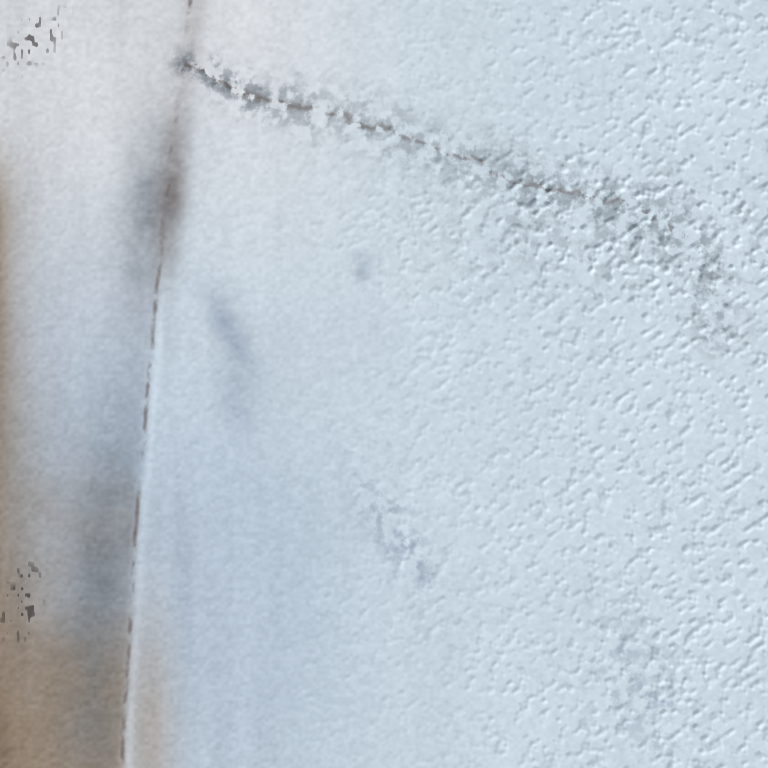
A WebGL 2 fragment shader for this texture:

```glsl
#version 300 es
precision highp float;
// Weathered pale blue plaster wall with a stained vertical seam and a sloping crack.
uniform vec2 u_resolution;
out vec4 fragColor;

const vec3 PALE_BLUE = vec3(0.785, 0.842, 0.882);
const vec3 CHALK = vec3(0.835, 0.850, 0.870);
const vec3 SHADE_BLUE = vec3(0.675, 0.735, 0.805);
const vec3 SLATE = vec3(0.43, 0.46, 0.49);
const vec3 RUST = vec3(0.52, 0.45, 0.38);
const vec3 UMBER = vec3(0.40, 0.36, 0.35);
const vec3 SOOT = vec3(0.24, 0.22, 0.22);
const float PIT_SCALE = 105.0;
const float PIT_RELIEF = 0.20;
const float GRAIN = 0.034;
const int CRACK_POINTS = 8;
const vec2 CRACK[CRACK_POINTS] = vec2[](
    vec2(0.245, 0.918), vec2(0.335, 0.873), vec2(0.443, 0.850), vec2(0.573, 0.805),
    vec2(0.690, 0.759), vec2(0.833, 0.733), vec2(0.911, 0.674), vec2(0.938, 0.570));

float hash(vec2 p) {
    vec3 q = fract(p.xyx * 0.1031);
    q += dot(q, q.yzx + 33.33);
    return fract((q.x + q.y) * q.z);
}

float noise(vec2 p) {
    vec2 i = floor(p), f = fract(p);
    f = f * f * (3.0 - 2.0 * f);
    return mix(mix(hash(i), hash(i + vec2(1, 0)), f.x),
               mix(hash(i + vec2(0, 1)), hash(i + vec2(1, 1)), f.x), f.y);
}

float fbm(vec2 p) {
    float sum = 0.0, amp = 0.533;
    for (int i = 0; i < 4; i++) {
        sum += amp * noise(p);
        p = mat2(1.6, 1.2, -1.2, 1.6) * p + 17.3;
        amp *= 0.5;
    }
    return sum;
}

// Soft elliptical patch; lean shifts x as y rises.
float blob(vec2 p, vec2 centre, vec2 radius, float lean) {
    vec2 d = p - centre;
    d.x -= lean * d.y;
    d /= radius;
    return exp(-dot(d, d));
}

// x: distance to the crack, y: position along it from 0 to 1.
vec2 crackField(vec2 p) {
    vec2 best = vec2(9.0, 0.0);
    for (int i = 0; i < CRACK_POINTS - 1; i++) {
        vec2 a = CRACK[i], ab = CRACK[i + 1] - a;
        float t = clamp(dot(p - a, ab) / dot(ab, ab), 0.0, 1.0);
        float d = length(p - a - ab * t);
        if (d < best.x) best = vec2(d, (float(i) + t) / float(CRACK_POINTS - 1));
    }
    return best;
}

// Pits stretched along a falling diagonal.
float pits(vec2 p) {
    vec2 q = mat2(0.82, -0.57, 0.57, 0.82) * p * PIT_SCALE;
    return smoothstep(0.48, 0.90, noise(q * vec2(0.8, 1.5)) * 0.65 + noise(q * 1.9) * 0.35);
}

void main() {
    vec2 p = gl_FragCoord.xy / u_resolution;
    float cloud = fbm(p * 9.0), fine = fbm(p * 42.0), speck = fbm(p * 95.0);
    float streak = fbm(p * vec2(38.0, 4.0));
    float seamX = 0.159 + 0.045 * p.y * (1.0 + p.y) + 0.005 * (fbm(vec2(p.y * 30.0, 3.0)) - 0.5);
    float s = p.x - seamX;
    float leftSide = 1.0 - smoothstep(-0.010, 0.010, s), rightSide = 1.0 - leftSide;

    // Broad wall tones
    vec3 col = mix(PALE_BLUE, CHALK, blob(p, vec2(0.30, 0.98), vec2(0.20, 0.34), 0.0));
    col = mix(col, SHADE_BLUE, 0.85 * blob(p, vec2(0.22, 0.20), vec2(0.25, 0.36), 0.0));
    vec3 leftTone = mix(SHADE_BLUE, CHALK * 0.98, smoothstep(0.35, 0.88, p.y));
    leftTone = mix(leftTone, RUST * 1.1, 0.8 * smoothstep(0.42, 0.05, p.y + 0.25 * (cloud - 0.5)));
    col = mix(col, leftTone, leftSide);
    float edgeRust = exp(-p.x / mix(0.085, 0.022, smoothstep(0.1, 0.7, p.y)));
    col = mix(col, RUST, 0.75 * edgeRust * smoothstep(0.86, 0.70, p.y));
    col += (streak - 0.5) * 0.07 * smoothstep(0.65, 0.15, p.x) + (cloud - 0.5) * 0.035;

    // Mottled stains around the seam
    float mottle = 0.25 + 0.7 * cloud + 0.8 * fine;
    float upper = blob(p, vec2(0.192, 0.72), vec2(0.034, 0.12), 0.10);
    float lower = blob(p, vec2(0.140, 0.30), vec2(0.045, 0.16), 0.10)
                + 0.6 * blob(p, vec2(0.125, 0.08), vec2(0.045, 0.12), 0.0);
    col = mix(col, SLATE, clamp((0.5 * upper + 0.58 * lower * leftSide) * mottle, 0.0, 0.9));
    float run = exp(-pow((s - 0.006) / 0.018, 2.0)) * smoothstep(0.56, 0.72, p.y);
    col = mix(col, UMBER, run * mottle * (0.2 + 0.3 * smoothstep(0.18, 0.0, abs(p.y - 0.73))));
    col = mix(col, RUST * 1.25, 0.45 * blob(p, vec2(0.195, 0.04), vec2(0.032, 0.15), 0.0) * rightSide);

    // Smears on the main face
    float smear = blob(p, vec2(0.300, 0.568), vec2(0.020, 0.055), -0.50)
                + 0.6 * blob(p, vec2(0.305, 0.48), vec2(0.018, 0.040), -0.15)
                + 0.8 * blob(p, vec2(0.472, 0.65), vec2(0.010, 0.018), 0.0);
    float scuff = blob(p, vec2(0.52, 0.30), vec2(0.035, 0.10), -0.55)
                + 0.8 * blob(p, vec2(0.84, 0.10), vec2(0.07, 0.10), -0.4);
    smear = smear * mottle + scuff * smoothstep(0.4, 0.75, speck);
    col = mix(col, SLATE * vec3(1.05, 1.1, 1.22), clamp(0.4 * smear, 0.0, 1.0));
    col += 0.045 * blob(p, vec2(0.528, 0.29), vec2(0.005, 0.09), 0.14);

    // Worn seam line with a lit lip
    float seamWear = smoothstep(0.3, 0.75, fbm(vec2(p.y * 65.0, s * 90.0)));
    col = mix(col, UMBER, 0.6 * smoothstep(0.005, 0.0, abs(s)) * seamWear);
    col += 0.05 * exp(-pow((s - 0.009) / 0.006, 2.0)) * smoothstep(0.75, 0.55, p.y);

    // Broken crack in a ragged sooty halo
    vec2 crack = crackField(p + 0.022 * (vec2(fine, fbm(p * 42.0 + 50.0)) - 0.5));
    float start = smoothstep(0.28, 0.02, crack.y);
    float halo = exp(-pow(crack.x / mix(0.034, 0.020, start), 2.0)) * smoothstep(0.35, 0.7, speck);
    col = mix(col, SLATE, halo * mix(0.40, 0.85, start));
    float gaps = smoothstep(0.38, 0.65, speck) * smoothstep(1.0, 0.7, crack.y);
    col = mix(col, UMBER, smoothstep(0.006, 0.0, crack.x) * gaps * mix(0.45, 0.7, start));
    float fan = blob(p, vec2(0.80, 0.70), vec2(0.25, 0.08), -0.3);
    col = mix(col, SLATE, 0.28 * fan * smoothstep(0.4, 0.75, speck));

    // Embossed pits, densest on the right, over a fine grain
    float rough = smoothstep(0.30, 0.95, p.x + 0.3 * (cloud - 0.5));
    rough = clamp(rough * 0.7 + 0.6 * fan + 0.3 * halo, 0.10, 1.0);
    col += PIT_RELIEF * rough * (0.7 * pits(p + vec2(-0.003, 0.004)) - pits(p) + 0.04);
    col += GRAIN * (noise(p * 210.0) + noise(p * vec2(130.0, 190.0)) - 1.0);

    // Small dark flakes clustered on the left
    float zone = blob(p, vec2(0.028, 0.215), vec2(0.030, 0.060), 0.2)
               + 0.7 * blob(p, vec2(0.045, 0.95), vec2(0.05, 0.055), 0.5);
    float flake = smoothstep(0.74, 0.92, noise(p * vec2(210.0, 120.0)) + 0.1 * zone);
    col = mix(col, SOOT, 0.7 * flake * smoothstep(0.2, 0.8, zone));
    fragColor = vec4(clamp(col, 0.0, 1.0), 1.0);
}
```
